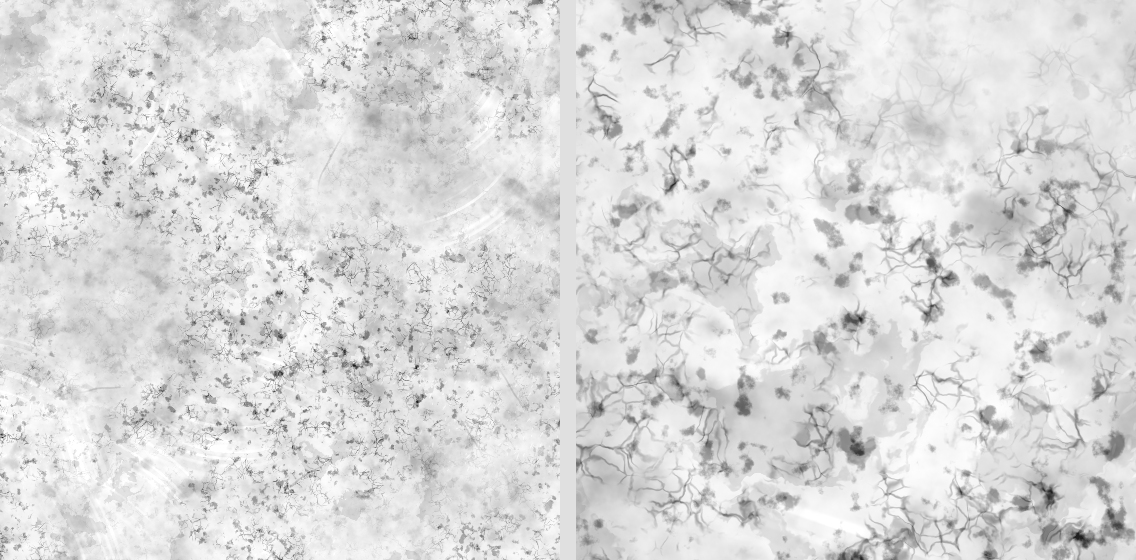
Left: the whole. Right: its middle third, enlarged.
Write a WebGL 2 fragment shader that draws this texture.

```glsl
#version 300 es
precision highp float;

uniform vec2 u_resolution;
out vec4 fragColor;

const float BASE_TONE = 0.910;
const float CLOUD_CONTRAST = 0.25;
const float MOTTLE_CONTRAST = 0.19;
const float GRAIN_CONTRAST = 0.11;
const float STREAK_CONTRAST = 0.03;
const float STAIN_DEPTH = 0.09;
const float SMUDGE_DEPTH = 0.14;
const float CRACK_DEPTH = 0.27;
const float PIT_DEPTH = 0.34;
const float BLOT_DEPTH = 0.28;
const float SCUFF_LIGHT = 0.085;
const float FLECK_LIGHT = 0.06;
const float SCRATCH_DEPTH = 0.11;
const int SCUFF_COUNT = 12;
const int SCRATCH_COUNT = 6;

float hash(vec2 p) {
    vec3 q = fract(p.xyx * 0.1031);
    q += dot(q, q.yzx + 33.33);
    return fract((q.x + q.y) * q.z);
}

vec2 hash2(vec2 p) {
    return vec2(hash(p), hash(p + 71.7));
}

mat2 rotation(float angle) {
    float c = cos(angle), s = sin(angle);
    return mat2(c, s, -s, c);
}

float noise(vec2 p) {
    vec2 i = floor(p), f = fract(p);
    f = f * f * f * (f * (f * 6.0 - 15.0) + 10.0);
    return mix(mix(hash(i), hash(i + vec2(1, 0)), f.x),
               mix(hash(i + vec2(0, 1)), hash(i + vec2(1, 1)), f.x), f.y);
}

float fbm(vec2 p) {
    mat2 turn = 2.0 * rotation(0.65);
    float sum = 0.0, amplitude = 0.516;
    for (int i = 0; i < 5; i++) {
        sum += amplitude * noise(p);
        p = turn * p + 17.3;
        amplitude *= 0.5;
    }
    return sum;
}

// Difference of the two nearest cell distances: zero on cell borders
float cellBorder(vec2 p) {
    vec2 cell = floor(p);
    float first = 8.0, second = 8.0;
    for (int y = -1; y <= 1; y++)
    for (int x = -1; x <= 1; x++) {
        vec2 id = cell + vec2(x, y);
        float d = length(id + hash2(id) - p);
        second = min(second, max(first, d));
        first = min(first, d);
    }
    return second - first;
}

float cracks(vec2 p, float scale, float width) {
    return 1.0 - smoothstep(0.0, width, cellBorder(p * scale));
}

// Patches of fine concentric arcs
float scuffs(vec2 p) {
    float light = 0.0;
    for (int i = 0; i < SCUFF_COUNT; i++) {
        vec2 id = vec2(i, 5.0);
        vec2 q = rotation(6.283 * hash(id + 40.0)) * (p - hash2(id));
        float radius = mix(0.18, 0.6, hash(id + 20.0));
        float across = length(q - vec2(0.0, radius)) - radius;
        float along = atan(q.x, radius - q.y) * radius;
        vec2 extent = mix(vec2(0.09, 0.05), vec2(0.18, 0.11), hash(id + 60.0));
        float area = 1.0 - smoothstep(0.3, 1.0, length(vec2(along, across) / extent));
        across += 0.008 * noise(vec2(along * 10.0, float(i)));
        float lines = smoothstep(0.62, 0.95, noise(vec2(across * 160.0, along * 6.0) + id * 31.0));
        light += area * (lines + 0.06);
    }
    return light;
}

// Short bright dashes, one candidate per cell
float flecks(vec2 p, float scale) {
    vec2 id = floor(p * scale);
    vec2 q = fract(p * scale) - mix(vec2(0.35), vec2(0.65), hash2(id));
    q = rotation(-1.05 + 0.9 * (hash(id + 9.0) - 0.5)) * q;
    float d = length(q / vec2(mix(0.12, 0.33, hash(id + 3.0)), 0.075));
    return step(0.6, hash(id + 13.0)) * (1.0 - smoothstep(0.4, 1.1, d));
}

// Long, slightly bent dark lines
float scratches(vec2 p) {
    float dark = 0.0;
    for (int i = 0; i < SCRATCH_COUNT; i++) {
        vec2 id = vec2(i, 90.0);
        vec2 q = rotation(2.4 * (hash(id + 7.0) - 0.5)) * (p - hash2(id));
        q.y += 1.2 * q.x * q.x + 0.004 * (noise(q.xx * 30.0 + id) - 0.5);
        float fade = 1.0 - smoothstep(0.2, 1.0, abs(q.x) / mix(0.03, 0.10, hash(id + 2.0)));
        dark += fade * (1.0 - smoothstep(0.0004, 0.0026, abs(q.y)));
    }
    return dark;
}

void main() {
    vec2 p = gl_FragCoord.xy / u_resolution.y;
    vec2 warp = vec2(fbm(p * 38.0), fbm(p * 38.0 + 50.0)) - 0.5;

    // Cloudy, mottled ground with faint streaks and grain
    float tone = BASE_TONE + CLOUD_CONTRAST * (fbm(p * 4.0 + 3.0) - 0.5);
    tone += MOTTLE_CONTRAST * (fbm(p * 15.0 + 44.0) - 0.5);
    tone += STREAK_CONTRAST * (noise(p * vec2(45.0, 4.0)) + noise(p * vec2(5.0, 38.0)) - 1.0);
    tone += GRAIN_CONTRAST * (fbm(p * 80.0) - 0.5);

    // Bright wear
    float fleckArea = smoothstep(0.45, 0.65, noise(p * 4.0 + 61.0));
    tone += SCUFF_LIGHT * scuffs(p);
    tone += FLECK_LIGHT * fleckArea * (flecks(p, 46.0) + flecks(p + 0.37, 67.0));
    tone = min(tone, 0.95 + 0.6 * (tone - 0.95));

    // Ragged stains and soft smudges
    float stainArea = smoothstep(0.42, 0.62, noise(p * 4.5 + 27.0));
    float stain = smoothstep(0.60, 0.65, fbm(p * 18.0 + 1.2 * warp + 8.0));
    tone -= STAIN_DEPTH * stain * stainArea;
    tone -= SMUDGE_DEPTH * smoothstep(0.57, 0.84, fbm(p * 24.0 + 33.0));

    // Broken cracks, pits and rare blots gathered in worn regions
    float worn = 0.2 + 0.8 * smoothstep(0.40, 0.66, fbm(p * 4.5 + 14.0));
    float broken = smoothstep(0.46, 0.70, fbm(p * 46.0 + 5.0));
    vec2 bent = p + 0.024 * warp;
    float web = cracks(bent, 44.0, 0.12) + 0.7 * cracks(bent + 0.5, 80.0, 0.19);
    tone -= CRACK_DEPTH * web * broken * worn;
    tone -= PIT_DEPTH * smoothstep(0.62, 0.82, fbm(p * 90.0 + 20.0)) * worn;
    tone -= BLOT_DEPTH * smoothstep(0.69, 0.80, fbm(p * 52.0 + 70.0)) * worn;
    tone -= SCRATCH_DEPTH * scratches(p);

    fragColor = vec4(vec3(clamp(tone, 0.12, 1.0)), 1.0);
}
```
